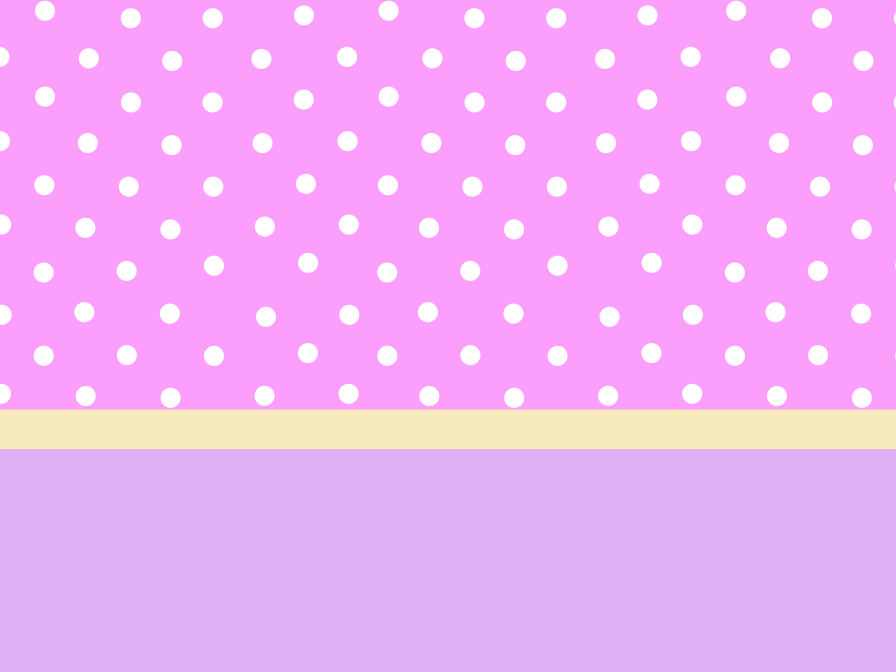
A Shadertoy shader for this background:

```glsl
// A polka-dot wall above a cream rail and a flat lilac floor.
// Dots sit on a staggered lattice, bent by a few smooth waves for a
// hand-placed look; one tile of eight half-columns repeats sideways.

#define FLOOR_TOP   0.3316
#define RAIL_TOP    0.3906
#define DOT_RADIUS  0.0149
#define TILE_WIDTH  0.5143
#define TILE_SWAY   0.0030
#define LATTICE     vec2(0.06285, 0.06267)
#define FIRST_DOT   vec2(0.0660, 0.0250)

const vec3 WALL_PINK   = vec3(0.988, 0.624, 0.988);
const vec3 DOT_WHITE   = vec3(1.0);
const vec3 RAIL_CREAM  = vec3(0.970, 0.918, 0.740);
const vec3 FLOOR_LILAC = vec3(0.878, 0.690, 0.968);
const float EIGHTH_TURN = 0.785398;

// Drift of a dot from its lattice place, y pointing down
vec2 dotDrift(float col, float row) {
    float rightHalf = step(3.5, col);
    float seam = row - 6.5;

    // wider gap after the fifth half-column, then a slow sideways lean
    float dx = 0.01215 * step(4.5, col);
    dx -= 0.0038 * sin(0.55 * (row - 4.0)) * sin(EIGHTH_TURN * (col + 0.4));

    // wave across columns, rows parting at the seam, sway of the first column
    float dy = 0.0030 * sin(EIGHTH_TURN * (col - 1.0));
    dy += 0.0226 * rightHalf * seam * exp(-1.5 * seam * seam);
    dy += 0.0069 * exp(-2.0 * col * col) * sin(0.5 * (row - 3.4));
    return vec2(dx, dy);
}

// Dot centre, measured from the upper left corner
vec2 dotCentre(float tile, float col, float row) {
    float tileStart = tile * TILE_WIDTH - TILE_SWAY * mod(tile, 2.0);
    return FIRST_DOT + vec2(tileStart, 0.0)
         + LATTICE * vec2(col, row) + dotDrift(col, row);
}

// Signed distance to the nearest dot
float dotsDistance(vec2 p) {
    float nearRow = floor((p.y - FIRST_DOT.y) / LATTICE.y + 0.5);
    float nearTile = floor(p.x / TILE_WIDTH);
    float nearest = 1.0;
    for (int t = -1; t <= 1; t++) {
        for (int r = -1; r <= 1; r++) {
            float row = nearRow + float(r);
            for (int c = 0; c < 4; c++) {
                float col = 2.0 * float(c) + mod(row, 2.0);
                vec2 centre = dotCentre(nearTile + float(t), col, row);
                nearest = min(nearest, distance(p, centre));
            }
        }
    }
    return nearest - DOT_RADIUS;
}

// Smooth coverage: 1 where the signed distance is negative
float cover(float dist, float pixel) {
    return clamp(0.5 - dist / pixel, 0.0, 1.0);
}

void mainImage(out vec4 fragColor, in vec2 fragCoord) {
    float pixel = 1.0 / iResolution.y;
    vec2 uv = fragCoord * pixel;

    // wall and dots
    float dots = cover(dotsDistance(vec2(uv.x, 1.0 - uv.y)), pixel);
    vec3 color = mix(WALL_PINK, DOT_WHITE, dots);

    // rail, then floor
    color = mix(color, RAIL_CREAM, cover(uv.y - RAIL_TOP, pixel));
    color = mix(color, FLOOR_LILAC, cover(uv.y - FLOOR_TOP, pixel));

    fragColor = vec4(color, 1.0);
}
```
